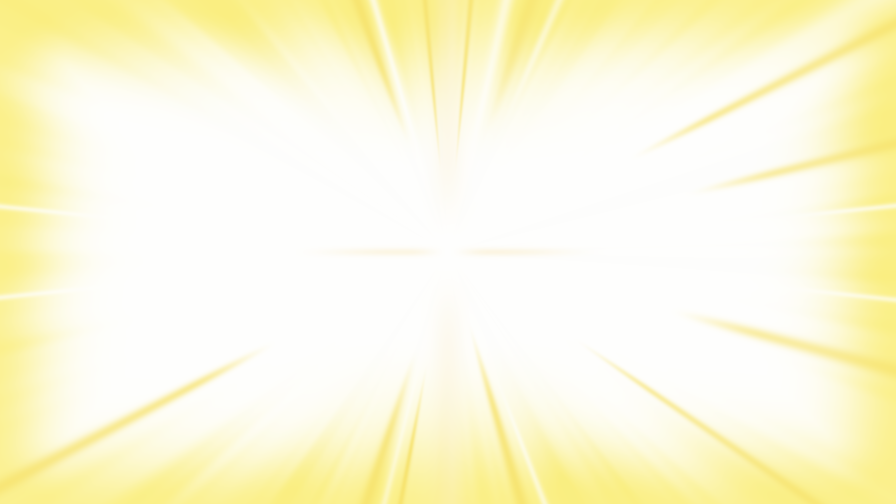
Reproduce this background procedurally as a WebGL 2 fragment shader.

```glsl
#version 300 es
precision highp float;
// Golden light burst: a white glow at the centre, yellow borders and radial streaks.
uniform vec2 u_resolution;
out vec4 outColor;

const vec3 WHITE = vec3(0.996, 0.996, 0.992);
const vec3 YELLOW = vec3(0.982, 0.937, 0.51);
const vec3 OCHRE = vec3(0.965, 0.885, 0.42);
const vec3 PEACH = vec3(0.98, 0.93, 0.79);

// Streaks: angle in degrees, angular half width, inner radius, strength.
const vec4 DARK_RAYS[12] = vec4[12](
  vec4(109.8, 1.3, 0.22, 0.75), vec4(95.2, 0.7, 0.15, 0.75),
  vec4(84.8, 0.7, 0.15, 0.75), vec4(71.5, 1.6, 0.24, 0.5),
  vec4(27.0, 0.8, 0.40, 0.65), vec4(13.6, 0.8, 0.48, 0.6),
  vec4(-14.8, 1.0, 0.45, 0.6), vec4(-34.4, 0.7, 0.30, 0.6),
  vec4(-73.6, 1.4, 0.14, 0.75), vec4(-100.7, 0.7, 0.22, 0.85),
  vec4(-108.0, 1.4, 0.20, 0.7), vec4(-152.3, 0.9, 0.38, 0.7));
const vec4 LIGHT_RAYS[10] = vec4[10](
  vec4(106.5, 1.0, 0.10, 0.7), vec4(77.0, 1.5, 0.10, 0.65),
  vec4(66.2, 1.0, 0.25, 0.5), vec4(31.0, 2.0, 0.20, 0.5),
  vec4(5.9, 0.4, 0.60, 0.65), vec4(-6.1, 0.4, 0.60, 0.6),
  vec4(-69.0, 0.8, 0.20, 0.6), vec4(-104.2, 0.8, 0.15, 0.45),
  vec4(-174.2, 0.4, 0.60, 0.65), vec4(174.2, 0.4, 0.60, 0.65));

float hash(float n) {
  return fract(sin(n * 12.9898) * 43758.547);
}

// Smooth noise around the circle; turn runs from 0 to 1 without a seam.
float ringNoise(float turn, float cells, float seed) {
  float x = turn * cells;
  float i = floor(x);
  float f = smoothstep(0.0, 1.0, x - i);
  return mix(hash(mod(i, cells) + seed), hash(mod(i + 1.0, cells) + seed), f);
}

float gauss(float x, float width) {
  float t = x / width;
  return exp(-t * t);
}

float roundBox(vec2 p, vec2 halfSize, float corner) {
  vec2 q = abs(p) - halfSize + corner;
  return length(max(q, 0.0)) + min(max(q.x, q.y), 0.0) - corner;
}

float streak(vec4 ray, float degrees360, float radius) {
  float offset = mod(degrees360 - ray.x + 180.0, 360.0) - 180.0;
  return ray.w * gauss(offset, ray.y) * smoothstep(ray.z, ray.z + 0.2, radius);
}

void main() {
  vec2 p = (gl_FragCoord.xy - 0.5 * u_resolution) / u_resolution.y;
  vec2 halfSize = vec2(0.5 * u_resolution.x / u_resolution.y, 0.5);
  float radius = length(p);
  float turn = fract(atan(p.y, p.x) / 6.28319 + 1.0);
  float angle = turn * 360.0;

  // Layered fan of soft rays
  float fan = 0.5 * ringNoise(turn, 41.0, 3.0)
            + 0.3 * ringNoise(turn, 97.0, 71.0)
            + 0.2 * ringNoise(turn, 223.0, 205.0) - 0.5;

  // Yellow border, its depth varied by the fan
  float inset = -roundBox(p, halfSize, 0.14);
  float border = gauss(max(inset - 0.09 * fan, 0.0), 0.115);
  float column = 0.5 * gauss(p.x, 0.2) * smoothstep(0.16, 0.5, abs(p.y));
  float amount = 1.0 - (1.0 - border) * (1.0 - column);
  amount *= 0.93 + 0.3 * fan;
  vec3 color = mix(WHITE, YELLOW, clamp(amount, 0.0, 1.0));

  // Pale and deep streaks
  for (int i = 0; i < 10; i++) {
    color = mix(color, WHITE, streak(LIGHT_RAYS[i], angle, radius));
  }
  for (int i = 0; i < 12; i++) {
    color = mix(color, OCHRE, streak(DARK_RAYS[i], angle, radius));
  }

  // Faint cross through the centre
  float across = gauss(p.y, 0.008) * smoothstep(0.0, 0.08, radius)
               * (1.0 - smoothstep(0.1, 0.32, radius));
  float upright = gauss(p.x, 0.03) * smoothstep(0.02, 0.2, radius);
  color = mix(color, PEACH, 0.5 * across + 0.3 * upright);
  color -= 0.012 * max(fan, 0.0) * smoothstep(0.0, 0.1, radius);

  outColor = vec4(clamp(color, 0.0, 1.0), 1.0);
}
```
